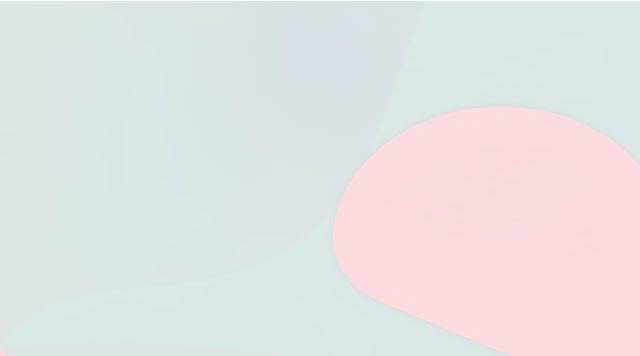
Give the GLSL for this background, as a Shadertoy shader.

```glsl
const vec3 MINT = vec3(0.855, 0.910, 0.900);
const vec3 SAGE = vec3(0.864, 0.898, 0.886);
const vec3 TEAL = vec3(0.851, 0.898, 0.894);
const vec3 LILAC = vec3(0.855, 0.880, 0.892);
const vec3 PINK = vec3(0.982, 0.855, 0.876);
const vec3 BLUSH = vec3(0.975, 0.853, 0.864);
const vec3 ROSE = vec3(0.992, 0.863, 0.878);
const vec3 RIM = vec3(0.890, 0.835, 0.855);

float hash(vec2 p) {
    return fract(sin(dot(p, vec2(127.1, 311.7))) * 43758.5453);
}

float noise(vec2 p) {
    vec2 i = floor(p), f = fract(p);
    f = f * f * (3.0 - 2.0 * f);
    float low = mix(hash(i), hash(i + vec2(1, 0)), f.x);
    float high = mix(hash(i + vec2(0, 1)), hash(i + vec2(1, 1)), f.x);
    return mix(low, high, f.y);
}

float fbm(vec2 p) {
    float sum = 0.0, weight = 0.5;
    for (int i = 0; i < 4; i++) {
        sum += weight * noise(p);
        p = p * 2.03 + 17.0;
        weight *= 0.5;
    }
    return sum;
}

float smoothMax(float a, float b, float k) {
    float h = max(k - abs(a - b), 0.0);
    return max(a, b) + h * h / (4.0 * k);
}

float ellipseDistance(vec2 q, vec2 radii) {
    float k = length(q / radii);
    return k * (k - 1.0) / max(length(q / (radii * radii)), 1e-4);
}

float fill(float d, float soft) {
    return 1.0 - smoothstep(-soft, soft, d);
}

float glow(vec2 p, vec2 centre, vec2 size) {
    vec2 q = (p - centre) / size;
    return exp(-dot(q, q));
}

// Elliptical dome over a slanted base, with a rounded left corner
float blobDistance(vec2 p) {
    vec2 q = p - vec2(1.408, 0.312);
    float dome = ellipseDistance(vec2(q.x, max(q.y, 0.0)), vec2(0.4765, 0.390));
    float base = -dot(p - vec2(1.127, 0.127), normalize(vec2(0.415, 1.0)));
    return smoothMax(dome, base, 0.141);
}

// Large veil: slanted right side blended into a curved lower side
float veilDistance(vec2 p) {
    float side = (p.x - 1.197 + 0.3636 * (1.0 - p.y)) / 1.064;
    float lower = 0.205 - 0.175 * exp(-7.0 * p.x) - p.y;
    return smoothMax(side, lower, 0.45);
}

float hillDistance(vec2 p) {
    float x = p.x - 0.305;
    return p.y - 0.04 + 0.163 * x * x;
}

vec3 veilColor(vec2 p) {
    vec3 color = mix(SAGE, TEAL, 0.9 * glow(p, vec2(0.50, 0.55), vec2(0.30, 0.50)));
    color = mix(color, LILAC, glow(p, vec2(0.93, 0.85), vec2(0.36, 0.42)));
    return color + 0.008 * (fbm(p * 5.0) - 0.47);
}

vec3 blobColor(vec2 p, float d) {
    vec3 color = mix(PINK, BLUSH, glow(p, vec2(1.40, 0.48), vec2(0.35, 0.22)));
    color = mix(color, ROSE, 0.7 * smoothstep(-0.13, 0.0, d));
    // Faint streaks rising to the right
    vec2 along = vec2(dot(p, vec2(0.93, 0.37)), dot(p, vec2(-0.37, 0.93)));
    return color + 0.010 * (fbm(along * vec2(3.0, 13.0)) - 0.47);
}

void mainImage(out vec4 fragColor, in vec2 fragCoord) {
    vec2 p = fragCoord / iResolution.y;
    float soft = 0.75 / iResolution.y;

    // Pale ground and veils
    float veil = veilDistance(p);
    vec3 color = MINT + 0.003 * (fbm(p * 4.0) - 0.47);
    color = mix(color, veilColor(p), fill(veil, soft + 0.003));
    color = mix(color, SAGE, 0.85 * fill(hillDistance(p), soft + 0.003));

    // Blob with a soft shadow and a thin rim
    float blob = blobDistance(p);
    color -= 0.022 * vec3(1.0, 0.9, 0.7) * exp(-max(blob, 0.0) / 0.012);
    color = mix(color, blobColor(p, blob), fill(blob, soft));
    color = mix(color, RIM, 0.45 * fill(abs(blob) - 0.001, soft));

    // Corner spot and light top border
    float spot = ellipseDistance(p, vec2(0.016, 0.025));
    color = mix(color, PINK, 0.9 * fill(spot, soft + 0.002));
    color = mix(color, vec3(1.0), 0.9 * fill(0.9968 - p.y, soft));

    fragColor = vec4(color, 1.0);
}
```
